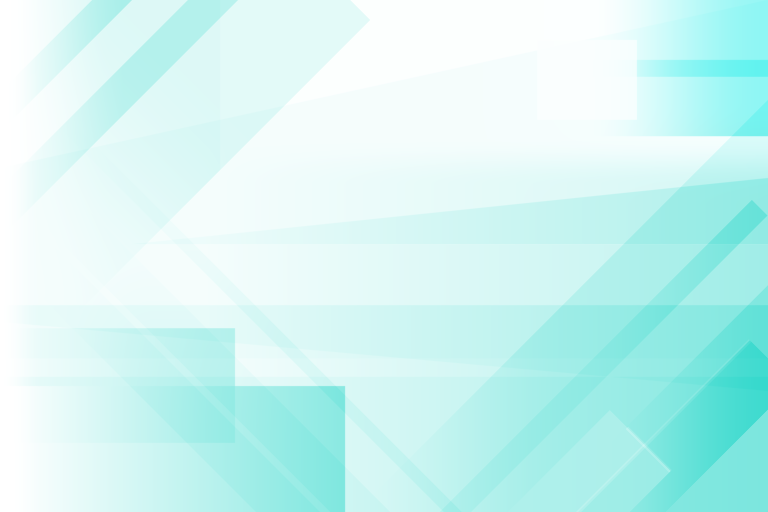
This background is drawn by a Shadertoy shader. Its source:

```glsl
// Antialiased step: 1 where x is beyond the edge
float past(float x, float edge, float aa) {
    return smoothstep(-aa, aa, x - edge);
}

// Antialiased strip between two parallel edges
float strip(float x, float low, float high, float aa) {
    return past(x, low, aa) * (1.0 - past(x, high, aa));
}

// Axis-aligned panel between two corners
float panel(vec2 p, vec2 low, vec2 high, float aa) {
    return strip(p.x, low.x, high.x, aa) * strip(p.y, low.y, high.y, aa);
}

// Linear fade from 0 to 1
float ramp(float x, float start, float end) {
    return clamp((x - start) / (end - start), 0.0, 1.0);
}

// Horizontal layers and shallow wedges, darker to the right
float horizontalLayers(vec2 p, float aa) {
    float right = ramp(p.x, 0.4, 1.5);
    float upperSlope = p.y + 0.219 * (p.x - 0.43);
    float middleSlope = p.y + 0.104 * (p.x - 0.371);
    float lowerSlope = p.y - 0.09 * (p.x - 0.459);

    float ink = 0.01 + 0.03 * past(upperSlope, 0.234, aa);
    ink += 0.13 * right * smoothstep(0.27, 0.36, p.y);
    float wedge = past(middleSlope, 0.465, aa) * (1.0 - past(p.y, 0.477, aa));
    ink += wedge * mix(0.03, 0.15, right);
    ink = mix(ink, mix(0.04, 0.26, right), past(p.y, 0.477, aa));
    ink = mix(ink, mix(0.09, 0.38, right), past(p.y, 0.596, aa));
    ink -= 0.02 * strip(p.y, 0.7, 0.736, aa);
    return ink - 0.035 * past(lowerSlope, 0.67, aa) + 0.02 * past(p.y, 0.736, aa);
}

// Cyan glow, bar and pale square in the upper right
float cornerGlow(vec2 p, float ink, float aa) {
    float glow = 0.4 * smoothstep(1.15, 1.5, p.x);
    ink = mix(ink, ink + glow, 1.0 - past(p.y, 0.266, aa));
    ink += 0.18 * smoothstep(1.15, 1.35, p.x) * strip(p.y, 0.117, 0.15, aa);
    float square = panel(p, vec2(1.049, 0.078), vec2(1.244, 0.234), aa);
    return mix(ink, 0.015, 0.75 * square);
}

// Rising beams in the lower right; u crosses them, v runs along them
float risingBeams(vec2 p, float u, float v, float ink, float aa) {
    float right = smoothstep(1.15, 1.5, p.x);
    ink += 0.11 * past(u, 1.695, aa) * smoothstep(0.7, 1.1, p.x);
    ink += strip(u, 1.859, 1.92, aa) * (1.0 - past(v, 1.078, aa)) * mix(0.06, 0.17, right);
    ink += 0.13 * right * past(u, 2.057, aa);
    float inner = 1.0 - past(v, 0.8, aa);
    ink += 0.15 * right * inner * strip(u, 2.129, 2.3, aa);
    ink = mix(ink, 0.49, 0.8 * past(u, 2.3, aa));
    float card = strip(u, 1.992, 2.23, aa) * (1.0 - past(v, 0.39, aa));
    ink = mix(ink, 0.31 + 0.06 * past(u, 2.129, aa), 0.85 * card);
    // Thin highlights along the card and beam edges
    ink -= 0.06 * inner * strip(u, 2.125, 2.135, aa);
    return ink - 0.07 * strip(v, 0.384, 0.394, aa) * strip(u, 2.06, 2.23, aa);
}

// Broad pale beam with two darker bars in the upper left
float leftBeams(vec2 p, float u, float v, float aa) {
    float fade = smoothstep(0.01, 0.22, p.x) * smoothstep(-0.5, 0.25, v);
    float beam = (1.0 - past(u, 0.762, aa)) * (1.0 - past(v, 0.684, aa));
    float ink = beam * fade * (0.1 + 0.025 * (1.0 - past(p.x, 0.43, aa)));
    float bars = strip(u, 0.18, 0.258, aa) + 0.8 * strip(u, 0.367, 0.465, aa);
    return ink + 0.2 * bars * ramp(p.x, 0.01, 0.24);
}

// Overlapping panels and falling strips in the lower left
float leftPanels(vec2 p, float v, float ink, float aa) {
    float front = panel(p, vec2(0.0, 0.754), vec2(0.674, 1.1), aa);
    float back = panel(p, vec2(0.02, 0.641), vec2(0.459, 0.865), aa);
    ink = mix(ink, 0.46 * ramp(p.x, 0.02, 0.674), front);
    ink += back * mix(0.19, 0.07, front) * ramp(p.x, 0.02, 0.4);

    float fall = smoothstep(0.35, 0.85, p.y) * smoothstep(0.05, 0.3, p.x);
    float strips = strip(v, -0.355, -0.238, aa) + strip(v, -0.5, -0.375, aa);
    ink += 0.045 * strips * fall;
    return ink + 0.06 * strip(v, -0.133, -0.098, aa) * smoothstep(0.2, 0.75, p.y);
}

void mainImage(out vec4 fragColor, in vec2 fragCoord) {
    // Height units, with y measured down from the top
    vec2 p = fragCoord / iResolution.y;
    p.y = 1.0 - p.y;
    float aa = 0.8 / iResolution.y;
    float u = p.x + p.y;
    float v = p.x - p.y;

    float ink = horizontalLayers(p, aa);
    ink = cornerGlow(p, ink, aa);
    ink = risingBeams(p, u, v, ink, aa);
    ink += leftBeams(p, u, v, aa);
    ink = leftPanels(p, v, ink, aa);
    ink *= smoothstep(0.0, 0.08, p.x);

    // Shift from teal to cyan near the upper right
    vec3 teal = vec3(0.0, 0.81, 0.75);
    vec3 cyan = vec3(0.0, 0.92, 0.9);
    float cool = smoothstep(0.9, 1.3, p.x) * (1.0 - smoothstep(0.2, 0.4, p.y));
    vec3 color = mix(vec3(1.0), mix(teal, cyan, cool), clamp(ink, 0.0, 1.0));
    fragColor = vec4(color, 1.0);
}
```
